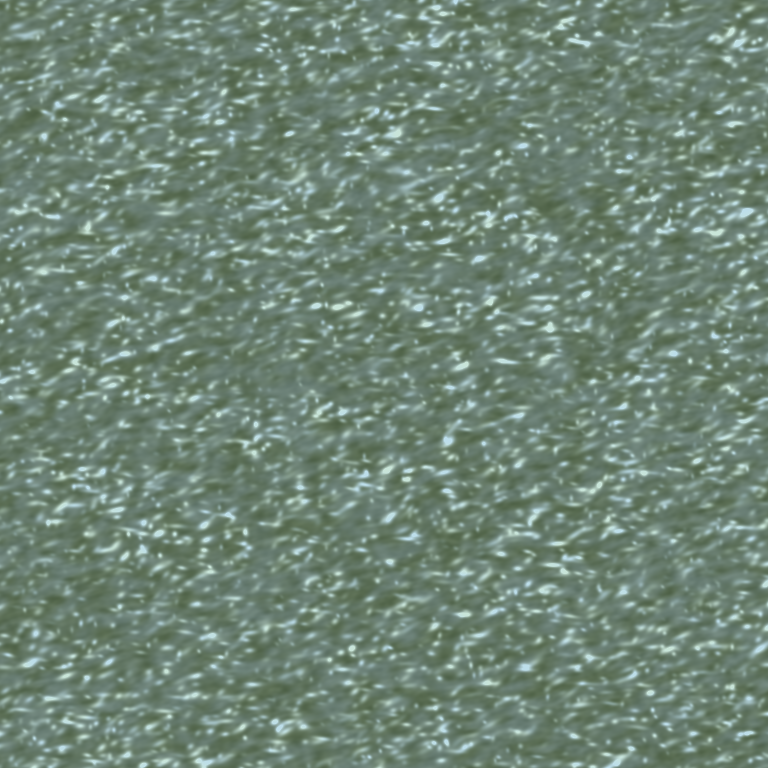
Reproduce this texture procedurally as a WebGL 2 fragment shader.

```glsl
#version 300 es
precision highp float;

uniform vec2 u_resolution;
out vec4 fragColor;

#define TILT 0.24
#define STREAK_CELLS vec2(46.0, 70.0)
#define STREAK_SIZE vec2(0.0084, 0.0036)
#define DOT_CELLS vec2(60.0, 95.0)
#define DOT_SIZE vec2(0.0044, 0.0033)
#define GLINT_DENSITY 0.50
#define OLIVE vec3(0.345, 0.420, 0.315)
#define TEAL vec3(0.412, 0.495, 0.458)
#define WARM_GLINT vec3(0.79, 0.90, 0.85)
#define COOL_GLINT vec3(0.74, 0.87, 0.92)

vec3 hash3(vec2 p) {
    vec3 q = fract(p.xyx * vec3(0.1031, 0.1030, 0.0973));
    q += dot(q, q.yxz + 33.33);
    return fract((q.xxy + q.yzz) * q.zyx);
}

float cornerSlope(vec2 cell, vec2 offset) {
    return dot(hash3(cell).xy * 2.0 - 1.0, offset);
}

// Gradient noise, roughly -0.6 to 0.6
float noise(vec2 p) {
    vec2 i = floor(p), f = p - i;
    vec2 w = f * f * f * (f * (f * 6.0 - 15.0) + 10.0);
    vec2 e = vec2(1.0, 0.0);
    float low = mix(cornerSlope(i, f), cornerSlope(i + e, f - e), w.x);
    float high = mix(cornerSlope(i + e.yx, f - e.yx), cornerSlope(i + 1.0, f - 1.0), w.x);
    return mix(low, high, w.y);
}

// Soft scattered ellipses with random length, tilt and brightness
float glints(vec2 p, vec2 cells, vec2 size, float seed) {
    vec2 home = floor(p * cells);
    float light = 0.0;
    for (int y = -1; y <= 1; y++) {
        for (int x = -2; x <= 2; x++) {
            vec2 cell = home + vec2(x, y);
            vec3 place = hash3(cell + seed);
            vec3 look = hash3(cell + seed + 57.0);
            vec2 d = p - (cell + place.xy) / cells;
            d.y -= d.x * (look.x - 0.5) * 0.7;
            d /= size * vec2(mix(0.55, 1.45, look.y), mix(0.8, 1.2, look.x));
            float present = step(place.z, GLINT_DENSITY);
            light += present * mix(0.22, 1.1, look.z) * exp(-dot(d, d));
        }
    }
    return light;
}

void main() {
    vec2 uv = gl_FragCoord.xy / u_resolution.y;
    float c = cos(TILT), s = sin(TILT);
    vec2 p = mat2(c, -s, s, c) * uv + 3.0;

    // Uneven drift of the surface
    p += 0.006 * vec2(noise(p * 13.0), noise(p * 13.0 + 40.0));

    // Murky water colour with fine ripples
    float broad = noise(p * vec2(7.0, 12.0) + 11.0);
    float murk = noise(p * vec2(26.0, 50.0) + 23.0);
    float ripple = noise(p * vec2(48.0, 95.0) + 71.0);
    float grain = noise(p * vec2(95.0, 160.0) + 5.0);
    float blueness = 0.5 + 0.5 * broad + 1.15 * murk + 0.45 * ripple;
    vec3 color = mix(OLIVE, TEAL, smoothstep(-0.1, 1.05, blueness));
    color += 0.075 * ripple + 0.045 * grain;

    // Sparkles gathered in loose patches
    float patches = noise(p * vec2(6.0, 11.0) + 90.0) + 0.6 * noise(p * vec2(15.0, 26.0) + 31.0);
    float light = glints(p, STREAK_CELLS, STREAK_SIZE, 13.0)
                + 0.9 * glints(p, DOT_CELLS, DOT_SIZE, 131.0);
    light *= clamp(0.82 + 1.0 * patches + 0.5 * ripple, 0.1, 1.3);
    float coolness = smoothstep(-0.3, 0.3, noise(p * vec2(30.0, 45.0) + 150.0));
    color = mix(color, mix(WARM_GLINT, COOL_GLINT, coolness), min(light, 1.0));

    fragColor = vec4(color, 1.0);
}
```
